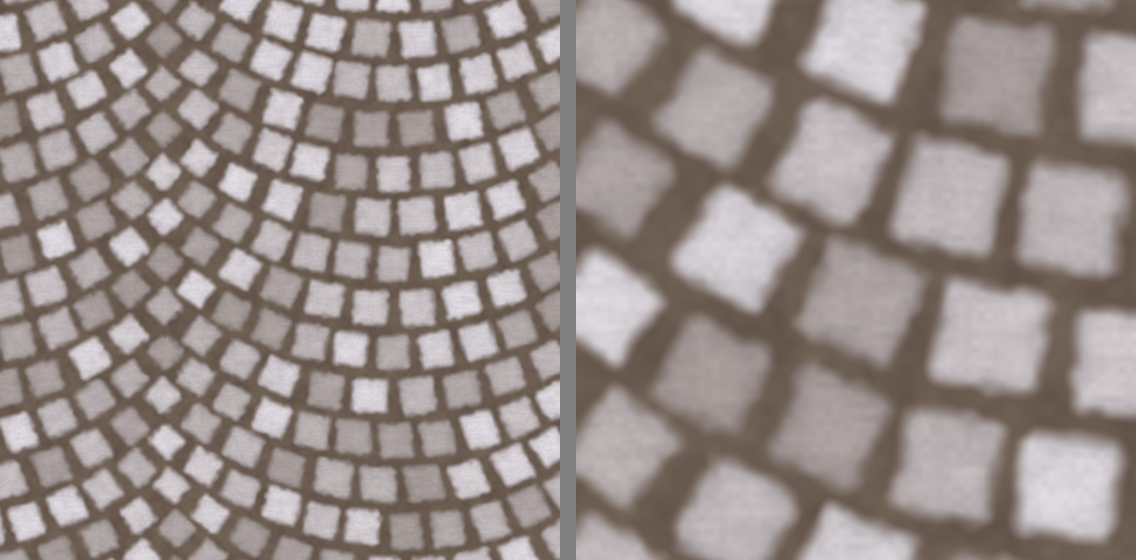
Left, the full canvas; right, a detail of the centre.
A Shadertoy shader for this texture:

```glsl
// Pale stone setts laid in stacked segmental arcs with soft brown joints.
#define LOBE_HALF 0.4115    // half the width of one arc
#define VALLEY vec2(0.704, 0.053) // lowest point of a reference arc
#define ARC_HALF 0.74       // half the angle an arc spans
#define ROW_STEP 0.0797     // vertical distance between arcs
#define JOINT 0.0155        // gap between stones
#define JITTER 0.006        // wander of stone position and size
#define EDGE_SOFT 0.0075    // softness of the stone rim
#define JOINT_DARK vec3(0.37, 0.31, 0.275)
#define JOINT_LIGHT vec3(0.455, 0.395, 0.345)
#define STONE_DARK vec3(0.635, 0.595, 0.585)
#define STONE_LIGHT vec3(0.86, 0.84, 0.865)

float hash(vec2 p) {
    return fract(sin(dot(p, vec2(127.1, 311.7))) * 43758.5453);
}

float noise(vec2 p) {
    vec2 i = floor(p), f = fract(p);
    f = f * f * (3.0 - 2.0 * f);
    return mix(mix(hash(i), hash(i + vec2(1, 0)), f.x),
               mix(hash(i + vec2(0, 1)), hash(i + vec2(1, 1)), f.x), f.y);
}

float roundedBox(vec2 p, vec2 halfSize, float radius) {
    vec2 q = abs(p) - halfSize + radius;
    return length(max(q, 0.0)) + min(max(q.x, q.y), 0.0) - radius;
}

// Returns the distance to the nearest stone (x) and its two random values (yz).
vec3 arcPaving(vec2 p) {
    float radius = LOBE_HALF / sin(ARC_HALF);
    float lobe = floor(p.x / (2.0 * LOBE_HALF) + 0.5);
    p.x -= lobe * 2.0 * LOBE_HALF;
    float theta = asin(clamp(p.x / radius, -1.0, 1.0));
    float baseRow = floor((p.y - radius * (1.0 - cos(theta))) / ROW_STEP + 0.5);
    vec3 nearest = vec3(1.0, 0.0, 0.0);

    for (int j = -1; j <= 1; j++) {
        float row = baseRow + float(j);
        // Alternate rows hold 6 or 5.5 steps per side, so joints are staggered
        // while every row still ends in a stone shared by both lobes.
        float odd = mod(row, 2.0);
        float steps = 6.0 - 0.5 * odd;
        float angleStep = ARC_HALF / steps;
        float baseStone = floor(theta / angleStep - 0.5 * odd + 0.5) + 0.5 * odd;

        for (int i = -1; i <= 1; i++) {
            float k = clamp(baseStone + float(i), -steps, steps);
            float angle = k * angleStep;
            vec2 id = vec2(2.0 * steps * lobe + k, row);
            vec2 random = vec2(hash(id + 3.7), hash(id + 19.3));

            vec2 center = vec2(radius * sin(angle),
                               row * ROW_STEP + radius * (1.0 - cos(angle)));
            center += (random - 0.5) * JITTER;

            // Stones turn with the arc and reach 45 degrees at the seam.
            float turn = angle * 0.785398 / ARC_HALF + (hash(id + 7.9) - 0.5) * 0.13;
            float c = cos(turn), s = sin(turn);
            vec2 local = mat2(c, -s, s, c) * (p - center);

            float height = ROW_STEP * cos(0.8 * angle);
            vec2 size = vec2(min(radius * angleStep, height), height) - JOINT;
            size += (random.yx - 0.5) * JITTER;
            float d = roundedBox(local, 0.5 * size, 0.009);
            if (d < nearest.x) nearest = vec3(d, hash(id), random.x);
        }
    }
    return nearest;
}

void mainImage(out vec4 fragColor, in vec2 fragCoord) {
    vec2 uv = fragCoord / iResolution.y;

    // The lowest courses lean slightly to the right.
    vec2 p = uv - VALLEY;
    p.x -= 0.021 * (1.0 - smoothstep(0.04, 0.28, uv.y));
    vec3 stone = arcPaving(p);

    // Chipped outlines and soft rims.
    float d = stone.x + (noise(uv * 95.0) - 0.5) * 0.005;
    float pixel = 1.0 / iResolution.y;
    float soft = max(EDGE_SOFT, pixel);
    float mask = 1.0 - smoothstep(-soft, 0.75 * soft, d);

    // Earthy joints.
    float earth = 0.6 * noise(uv * 42.0) + 0.4 * noise(uv * 130.0 + 8.0);
    vec3 joint = mix(JOINT_DARK, JOINT_LIGHT, earth);

    // Stone tone, cloudy mottling, fine grain and faint bedding lines.
    vec3 face = mix(STONE_DARK, STONE_LIGHT, smoothstep(-0.1, 1.05, stone.y));
    face *= 1.0 + 0.06 * (noise(uv * 60.0 + 31.0) - 0.5);
    face *= 1.0 + 0.05 * (noise(uv * 240.0) - 0.5);
    face *= 1.0 + 0.04 * (noise(uv * vec2(45.0, 260.0) + 90.0 * stone.z) - 0.5);
    face *= 1.0 - 0.06 * smoothstep(-0.016, -0.004, d);

    fragColor = vec4(mix(joint, face, mask), 1.0);
}
```
